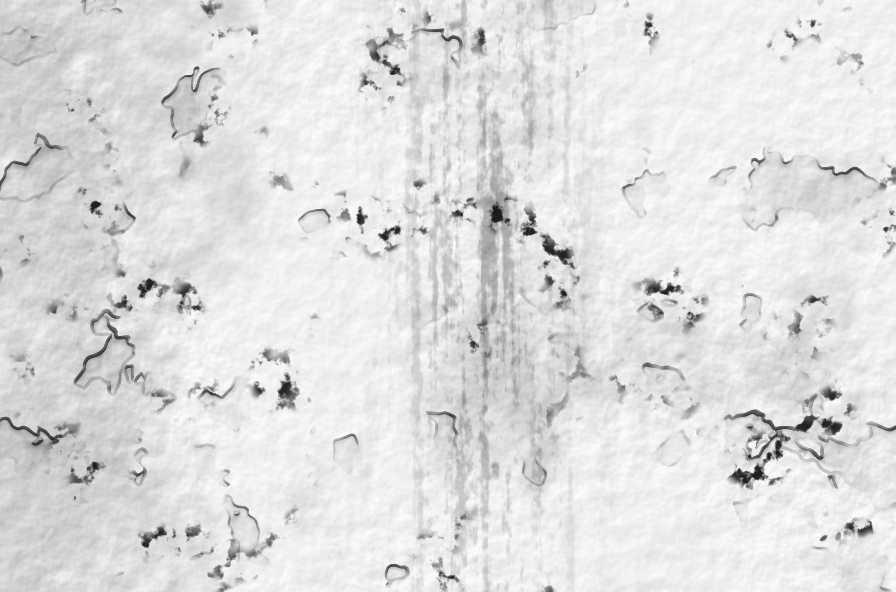
Write a WebGL 1 fragment shader that draws this texture.

```glsl
precision highp float;
// Weathered white plaster: bumpy relief, flaking paint edges, black pits and
// vertical water streaks. Gradient-noise layers are steered by a soft wear map;
// flake rims are noise contours, turned into distances by their slope.

#define PLASTER_TONE 0.945
#define RELIEF_SCALE 25.0
#define RELIEF_DEPTH 0.17
#define GRIME_DEPTH 0.13
#define FLAKE_SCALE 6.5
#define RIM_WIDTH 0.0017
#define RIM_DEPTH 0.62
#define SHADOW_REACH 0.008
#define PIT_SCALE 34.0
#define PIT_DEPTH 0.85
#define STREAK_DEPTH 0.24

uniform vec2 u_resolution;

vec2 latticeGradient(vec2 cell) {
  vec3 h = fract(cell.xyx * vec3(0.1031, 0.1030, 0.0973));
  h += dot(h, h.yzx + 33.33);
  float angle = 6.2832 * fract((h.x + h.y) * h.z);
  return vec2(cos(angle), sin(angle));
}

float gradientNoise(vec2 p) {
  vec2 i = floor(p);
  vec2 f = p - i;
  vec2 u = f * f * f * (f * (f * 6.0 - 15.0) + 10.0);
  float a = dot(latticeGradient(i), f);
  float b = dot(latticeGradient(i + vec2(1.0, 0.0)), f - vec2(1.0, 0.0));
  float c = dot(latticeGradient(i + vec2(0.0, 1.0)), f - vec2(0.0, 1.0));
  float d = dot(latticeGradient(i + 1.0), f - 1.0);
  return mix(mix(a, b, u.x), mix(c, d, u.x), u.y);
}

// Rotated octaves hide the lattice directions
float fbm(vec2 p) {
  float sum = 0.0;
  float amplitude = 1.0;
  for (int i = 0; i < 4; i++) {
    sum += amplitude * gradientNoise(p);
    p = mat2(1.6, 1.2, -1.2, 1.6) * p + 11.7;
    amplitude *= 0.5;
  }
  return sum;
}

float glow(vec2 p, vec2 centre, vec2 size) {
  vec2 q = (p - centre) / size;
  return exp(-dot(q, q));
}

float flakeField(vec2 p) {
  vec2 warp = vec2(fbm(p * 5.0 + 3.0), fbm(p * 5.0 + 17.0));
  return fbm((p + 0.04 * warp) * FLAKE_SCALE + 5.0);
}

void main() {
  vec2 p = gl_FragCoord.xy / u_resolution.y;
  float pixel = 1.0 / u_resolution.y;

  // Wear map: dirty left side, wet column, broken patches on the right
  float leftSide = 1.0 - smoothstep(0.1, 0.55, p.x + 0.12 * fbm(p * 3.0));
  float column = glow(p, vec2(0.82, 0.6), vec2(0.15, 0.9));
  float patches = glow(p, vec2(1.1, 0.42), vec2(0.26, 0.24))
    + 0.8 * glow(p, vec2(0.6, 0.88), vec2(0.18, 0.09))
    + 0.7 * glow(p, vec2(1.38, 0.68), vec2(0.16, 0.1))
    + 0.9 * glow(p, vec2(1.45, 0.2), vec2(0.16, 0.25));
  float region = 0.55 * leftSide + 0.4 * column + 0.8 * patches;
  float wear = clamp(region + 0.6 * fbm(p * 2.3 + 8.0), 0.0, 1.0);

  // Plaster relief, lit from the upper left
  vec2 r = p * RELIEF_SCALE;
  float relief = fbm(r) - fbm(r + vec2(-0.08, 0.12));
  float tone = PLASTER_TONE + RELIEF_DEPTH * (0.55 + 0.6 * wear) * relief;

  // Broad grime with a mottled border
  float grime = 0.75 * leftSide + 0.35 * column + 0.25 * patches;
  grime += 0.65 * fbm(p * 4.0 + 23.0) + 0.3 * fbm(p * 19.0 + 31.0);
  tone -= GRIME_DEPTH * smoothstep(0.1, 0.9, grime);

  // Vertical streaks, broken into specks
  float streak = fbm(vec2(p.x * 42.0, p.y * 2.5) + 47.0);
  float specks = fbm(p * vec2(75.0, 48.0) + 53.0);
  tone -= STREAK_DEPTH * column * smoothstep(-0.1, 0.6, streak + 0.6 * specks);

  // Flakes: signed distance to the rim, positive on the bare side
  float field = flakeField(p);
  vec2 slope = vec2(flakeField(p + vec2(pixel, 0.0)),
                    flakeField(p + vec2(0.0, pixel))) - field;
  float steepness = max(length(slope) / pixel, 2.5);
  float rim = (field - 0.48 + 0.42 * wear) / steepness;
  float facing = smoothstep(-0.7, 0.8, -slope.y / (steepness * pixel));
  float broken = smoothstep(-0.1, 0.45, fbm(p * 8.0 + 40.0) + 0.3 * wear - 0.08);
  float bare = smoothstep(-pixel, pixel, rim);
  float width = RIM_WIDTH * (0.5 + wear);
  float line = 1.0 - smoothstep(width, width + 1.2 * pixel, abs(rim));
  float shadow = bare * exp(-max(rim, 0.0) / SHADOW_REACH);
  tone -= 0.035 * bare;
  tone *= 1.0 - RIM_DEPTH * line * broken * mix(0.3, 1.0, facing);
  tone *= 1.0 - 0.3 * shadow * broken * facing;

  // Ragged black pits in clusters
  float cluster = smoothstep(0.25, 0.65, fbm(p * 7.0 + 71.0) + 0.38 * wear - 0.06);
  float pit = smoothstep(0.04, 0.4, fbm(p * PIT_SCALE + 83.0));
  tone *= 1.0 - PIT_DEPTH * cluster * pit;

  gl_FragColor = vec4(vec3(clamp(tone, 0.04, 0.98)), 1.0);
}
```
